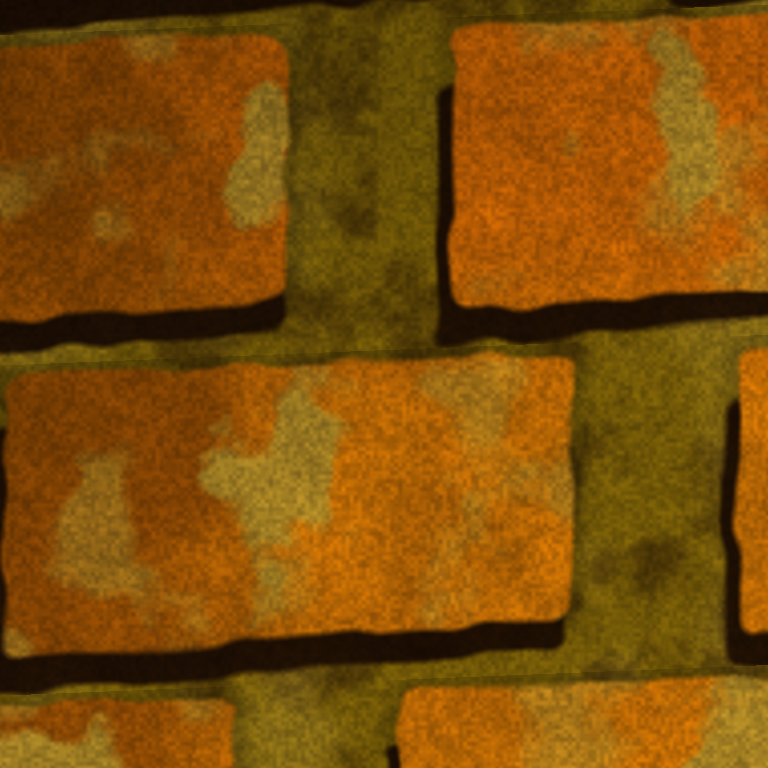
Reproduce this texture procedurally as a WebGL 1 fragment shader.

```glsl
precision highp float;
// Close view of a worn brick wall: staggered orange bricks in olive mortar.
// Each brick is a rounded box in a slightly tilted cell, with a hard shadow
// below and to its left, pale lime patches, and coarse grain over everything.
uniform vec2 u_resolution;

#define PERIOD 0.954          // brick plus vertical joint
#define PITCH 0.43            // height of one course
#define BRICK vec2(0.738, 0.359)
#define SHADOW vec2(0.020, 0.041)
#define STAGGER 0.61          // shift of every other course, in periods
#define TILT 0.040            // slope of the courses
#define SAG 0.035             // extra slope of each lower edge
#define SOFT 0.006            // edge blur
#define WOBBLE 0.014          // edge roughness
#define GRAIN 0.42

const vec3 RUST = vec3(0.50, 0.255, 0.010);
const vec3 ORANGE = vec3(0.715, 0.400, 0.015);
const vec3 LIME = vec3(0.625, 0.510, 0.150);
const vec3 OLIVE = vec3(0.445, 0.345, 0.025);
const vec3 MOSS = vec3(0.300, 0.215, 0.020);
const vec3 DARK = vec3(0.095, 0.040, 0.010);

float hash(vec2 p) {
  vec3 q = fract(p.xyx * 0.1031);
  q += dot(q, q.yzx + 33.33);
  return fract((q.x + q.y) * q.z);
}

float noise(vec2 p) {
  vec2 i = floor(p), f = fract(p);
  f = f * f * (3.0 - 2.0 * f);
  return mix(mix(hash(i), hash(i + vec2(1, 0)), f.x),
             mix(hash(i + vec2(0, 1)), hash(i + vec2(1, 1)), f.x), f.y);
}

float fbm(vec2 p) {
  float sum = 0.0, amp = 0.5;
  for (int i = 0; i < 4; i++) {
    sum += amp * noise(p);
    p = p * 2.03 + 17.1;
    amp *= 0.5;
  }
  return sum / 0.9375;
}

// Signed distance to a rounded box given by two corners
float box(vec2 p, vec2 lo, vec2 hi, float radius) {
  vec2 d = abs(p - 0.5 * (lo + hi)) - 0.5 * (hi - lo) + radius;
  return length(max(d, 0.0)) + min(max(d.x, d.y), 0.0) - radius;
}

float cover(float d) {
  return 1.0 - smoothstep(-SOFT, SOFT, d);
}

void main() {
  vec2 uv = gl_FragCoord.xy / u_resolution;
  float broad = fbm(uv * 5.0 + 3.0);
  float mottle = fbm(uv * 15.0 + 41.0);

  // Course and brick cell, with a stagger that bows gently up the wall
  float y = uv.y - TILT * (uv.x - 0.373) + 0.263;
  float row = floor((y + 0.058) / PITCH);
  float bow = 0.015 - 0.035 * (row - 1.5) * (row - 1.5);
  float shift = PERIOD * (STAGGER * (1.0 - mod(row, 2.0)) + bow);
  float col = floor((uv.x - shift + 0.035) / PERIOD);
  vec2 cell = vec2(uv.x - shift - col * PERIOD, y - row * PITCH);

  // Sagging lower edge and rough outline
  vec2 p = cell;
  p.y -= SAG * (p.x - 0.5 * BRICK.x) * (1.0 - p.y / BRICK.y);
  p += WOBBLE * (vec2(noise(uv * 22.0), noise(uv * 22.0 + 60.0)) - 0.5);
  float brick = box(p, vec2(0.0), BRICK, 0.022);
  float shade = box(p, -SHADOW, vec2(BRICK.x - 0.004, 0.29), 0.016);

  // Mortar with mossy blotches and dusty flecks
  vec3 color = mix(MOSS, OLIVE, smoothstep(0.25, 0.58, mottle));
  color = mix(color, LIME, 0.45 * smoothstep(0.52, 0.78, broad));
  color *= 0.78 + 0.22 * smoothstep(0.0, 0.035, brick);
  color = mix(color, DARK, cover(shade) * (0.88 + 0.12 * mottle));

  // Brick face, brighter to the right and redder up the wall
  float lit = smoothstep(0.08, 0.62, uv.x + 0.7 * (broad - 0.5));
  vec3 face = mix(RUST, ORANGE, lit);
  face.g -= 0.045 * smoothstep(0.45, 0.75, uv.y) * lit;
  face *= 0.86 + 0.28 * mottle;

  // One lime patch per brick, sliding along from cell to cell
  float level = row - 1.0;
  float middle = 0.52 - 0.09 * level - col * (0.30 + 0.23 * level);
  float size = 1.1 - 0.25 * row;
  vec2 q = (cell - vec2(middle * BRICK.x, 0.19)) / (size * vec2(0.105, 0.21));
  float ragged = length(q) + 1.9 * (broad - 0.5) + 1.1 * (mottle - 0.5);
  float patchMask = 1.0 - smoothstep(0.72, 1.05, ragged);
  float dust = 0.55 * smoothstep(0.56, 0.72, fbm(uv * 8.0 + 90.0));
  face = mix(face, LIME * (0.9 + 0.2 * mottle), max(0.88 * patchMask, dust));
  color = mix(color, face, cover(brick));

  // Grain, and dimmer light toward the top left
  float grain = 0.6 * noise(uv * 190.0) + 0.4 * noise(uv.yx * 105.0 + 7.0);
  color *= 1.0 + GRAIN * (grain - 0.5);
  color *= 1.0 - 0.16 * smoothstep(0.55, 1.4, uv.y + 0.5 * (1.0 - uv.x));
  gl_FragColor = vec4(clamp(color, 0.0, 1.0), 1.0);
}
```
